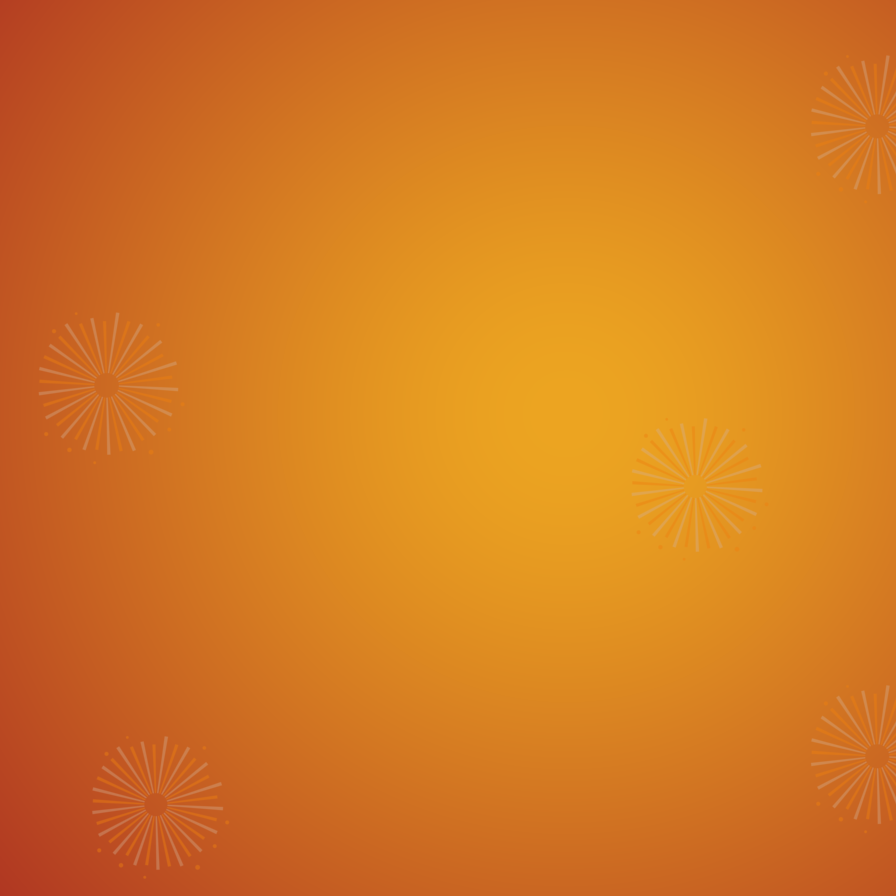
This background is drawn by a three.js fragment shader. Its source:

```glsl
// A warm off-centre radial glow, amber fading to brick red, with five faint
// firework bursts. Each burst folds the angle into sectors and draws one
// tapered ray per sector, alternately pale and orange, plus scattered sparks.

varying vec2 vUv;

const float TAU = 6.2831853;

// Glow
const vec2 GLOW_CENTER = vec2(0.632, 0.538);
const float GLOW_REACH = 0.83;
const float GLOW_SOFTNESS = 0.2;
const vec3 AMBER = vec3(0.925, 0.645, 0.13);
const vec3 BRICK = vec3(0.69, 0.215, 0.135);

// Bursts: centre x, centre y, radius
const vec3 BURST_UPPER_RIGHT = vec3(0.979, 0.859, 0.079);
const vec3 BURST_LEFT = vec3(0.119, 0.570, 0.081);
const vec3 BURST_MIDDLE = vec3(0.776, 0.457, 0.076);
const vec3 BURST_LOWER_LEFT = vec3(0.174, 0.102, 0.076);
const vec3 BURST_LOWER_RIGHT = vec3(0.979, 0.156, 0.079);

const float RAY_COUNT = 34.0;
const float RAY_PHASE = -0.06;
const float RAY_START = 0.17;
const float RAY_ROOT_WIDTH = 0.0005;
const float RAY_TIP_WIDTH = 0.0019;
const float SPARK_SIZE = 0.0027;
const float SPARK_CHANCE = 0.55;
const float FEATHER = 0.001;
const vec3 PALE = vec3(0.83, 0.69, 0.58);
const vec3 ORANGE = vec3(0.93, 0.50, 0.06);
const float PALE_OPACITY = 0.38;
const float ORANGE_OPACITY = 0.45;

float hash(float n) {
  return fract(sin(n * 12.9898) * 43758.5453);
}

// Coverage of a shape whose signed distance is d
float fill(float d) {
  return 1.0 - smoothstep(-FEATHER, FEATHER, d);
}

// Soft-centred falloff: flat in the middle, nearly linear further out
float softRadius(float r) {
  return sqrt(r * r + GLOW_SOFTNESS * GLOW_SOFTNESS) - GLOW_SOFTNESS;
}

vec3 background(vec2 uv) {
  float t = softRadius(distance(uv, GLOW_CENTER)) / softRadius(GLOW_REACH);
  return mix(AMBER, BRICK, clamp(t, 0.0, 1.0));
}

vec3 addBurst(vec3 color, vec2 uv, vec3 burst) {
  vec2 p = uv - burst.xy;
  float r = length(p);
  float radius = burst.z;
  if (r < 0.0001 || r > radius * 1.25) return color;

  // Fold into the nearest sector
  float sector = TAU / RAY_COUNT;
  float angle = atan(p.y, p.x) - RAY_PHASE;
  float nearest = floor(angle / sector + 0.5);
  float local = angle - nearest * sector;
  float id = mod(nearest + RAY_COUNT, RAY_COUNT);
  float isOrange = mod(id, 2.0);
  vec2 q = r * vec2(cos(local), sin(local));

  // Tapered ray
  float reach = radius * (0.94 + 0.09 * hash(id + 3.0) - 0.08 * isOrange);
  float halfWidth = mix(RAY_ROOT_WIDTH, RAY_TIP_WIDTH, q.x / radius);
  float ray = fill(abs(q.y) - halfWidth)
            * fill(q.x - reach) * fill(RAY_START * radius - q.x);
  vec3 rayColor = mix(PALE, ORANGE, isOrange);
  float opacity = mix(PALE_OPACITY, ORANGE_OPACITY, isOrange);
  color = mix(color, rayColor, ray * opacity);

  // Sparks beyond the tips of some orange rays
  float sparkRadius = radius * (1.02 + 0.09 * hash(id + 11.0));
  float sparkSize = SPARK_SIZE * (0.5 + 0.5 * hash(id + 23.0));
  float spark = fill(length(q - vec2(sparkRadius, 0.0)) - sparkSize);
  spark *= isOrange * step(hash(id + 37.0), SPARK_CHANCE);
  return mix(color, ORANGE, spark * ORANGE_OPACITY);
}

void main() {
  vec3 color = background(vUv);
  color = addBurst(color, vUv, BURST_UPPER_RIGHT);
  color = addBurst(color, vUv, BURST_LEFT);
  color = addBurst(color, vUv, BURST_MIDDLE);
  color = addBurst(color, vUv, BURST_LOWER_LEFT);
  color = addBurst(color, vUv, BURST_LOWER_RIGHT);
  gl_FragColor = vec4(color, 1.0);
}
```
